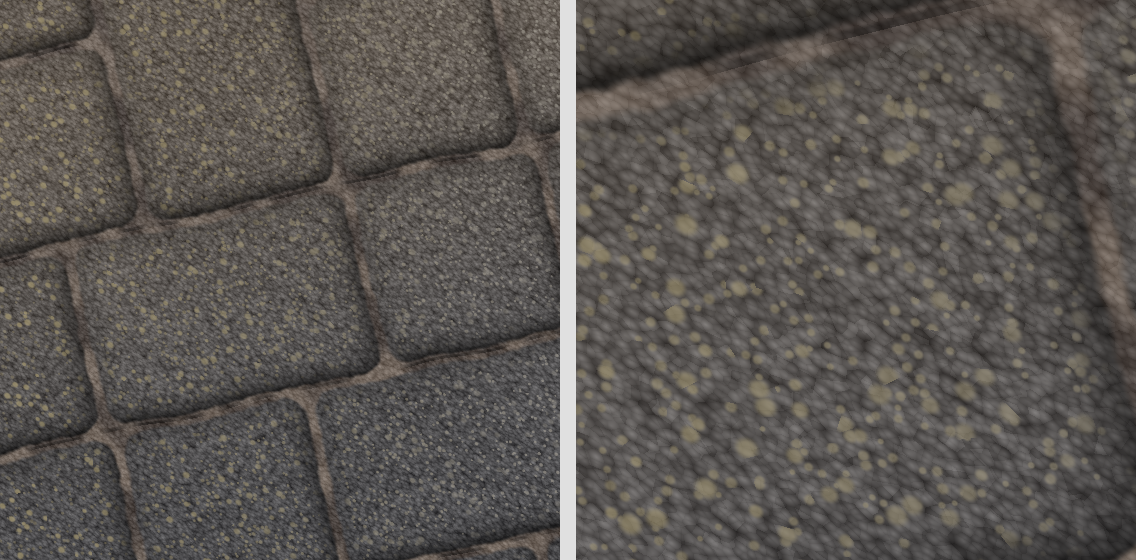
Left, the full canvas; right, a detail of the centre.
This texture is drawn by a WebGL 2 fragment shader. Its source:

```glsl
#version 300 es
precision highp float;
// Worn cobbled paving: tilted courses of rounded setts with sandy joints.
// Each sett is a rounded-box distance; cellular noise gives the streaky
// grain and pale flecks, and layered sines roughen the edges.
uniform vec2 u_resolution;
out vec4 outColor;

const float COURSE = 0.352;
const float FIRST_BED = 0.114;

// Positions of the upright joints along each course, top to bottom
const vec3 HEADS[5] = vec3[5](
  vec3(0.172, 0.540, 0.884), vec3(0.172, 0.540, 0.884),
  vec3(0.020, 0.547, 0.905), vec3(0.035, 0.395, 1.150),
  vec3(0.390, 0.745, 1.150));

vec2 hash2(vec2 p) {
  return fract(sin(vec2(dot(p, vec2(127.1, 311.7)), dot(p, vec2(269.5, 183.3)))) * 43758.5);
}

// Cellular noise: distance to the nearest point, and that point's random id
vec2 cellular(vec2 p) {
  vec2 base = floor(p), nearest = vec2(9.0, 0.0);
  for (int y = -1; y <= 1; y++)
    for (int x = -1; x <= 1; x++) {
      vec2 cell = base + vec2(x, y);
      float d = length(cell + hash2(cell) - p);
      if (d < nearest.x) nearest = vec2(d, hash2(cell + 57.0).x);
    }
  return nearest;
}

// Soft chips of random size in a share of the cells
float flecks(vec2 p, float share) {
  vec2 c = cellular(p);
  float radius = 0.22 + 0.24 * fract(c.y * 17.0);
  return step(1.0 - share, c.y) * (1.0 - smoothstep(radius * 0.4, radius, c.x));
}

float waves(vec2 p) {
  return (sin(p.x + 1.7 * sin(p.y * 0.8)) + sin(p.y * 1.3 + 1.4 * sin(p.x * 1.1))
    + 0.6 * sin(2.3 * p.x - 1.9 * p.y)) / 2.6;
}

float roundedBox(vec2 p, vec2 halfSize, float radius) {
  vec2 q = abs(p) - halfSize + radius;
  return length(max(q, 0.0)) + min(max(q.x, q.y), 0.0) - radius;
}

void main() {
  vec2 p = gl_FragCoord.xy / u_resolution;
  p.y = 1.0 - p.y;

  // Tilted paving coordinates: x along a course, y down across courses
  vec2 q = p + 0.005 * vec2(waves(p * 13.0), waves(p.yx * 15.0 + 4.0));
  q = vec2(q.x - 0.22 * q.y, q.y + 0.22 * q.x);

  // Bounds of the sett around this point
  float row = floor((q.y - FIRST_BED) / COURSE);
  vec3 heads = HEADS[clamp(int(row) + 1, 0, 4)];
  vec2 lower = vec2(-0.5, FIRST_BED + row * COURSE);
  vec2 upper = vec2(1.6, lower.y + COURSE);
  for (int i = 0; i < 3; i++) {
    if (q.x >= heads[i]) lower.x = heads[i];
    else upper.x = min(upper.x, heads[i]);
  }
  // One tall sett spans the two top courses
  if (row < 1.0 && q.x >= 0.172 && q.x < 0.540) {
    lower.y = FIRST_BED - COURSE;
    upper.y = FIRST_BED + COURSE;
  }
  vec2 halfSize = (upper - lower) * 0.5;
  float edge = roundedBox(q - lower - halfSize, halfSize - 0.009, 0.036);
  edge += 0.0022 * waves(p * 75.0) + 0.0012 * waves(p.yx * 190.0);

  // Stone colour: warm at the top, cool and dark at the lower right
  vec3 stone = mix(vec3(0.375, 0.345, 0.315), vec3(0.305, 0.303, 0.312),
    smoothstep(0.1, 1.1, q.y));
  stone *= 1.0 + 0.08 * (hash2(floor(lower * 50.0)).x - 0.5) + 0.04 * waves(p * 9.0);

  // Streaky grain running down to the right
  vec2 streak = vec2(dot(p, vec2(0.82, 0.57)), dot(p, vec2(-0.57, 0.82)));
  vec2 coarse = cellular(streak * vec2(75.0, 135.0));
  vec2 fine = cellular(streak * vec2(130.0, 250.0) + 31.0);
  float grain = 0.16 * (0.45 - coarse.x) + 0.07 * (coarse.y - 0.5)
    + 0.14 * (0.45 - fine.x) + 0.07 * (fine.y - 0.5);
  stone += grain;

  // Pale flecks: large and yellowish on the left, fine and whiter on the right
  vec3 fleckColor = mix(vec3(0.64, 0.59, 0.44), vec3(0.62, 0.60, 0.56), smoothstep(0.3, 1.0, p.x));
  float large = flecks(streak * vec2(47.0, 60.0), 0.32) * mix(0.75, 0.35, p.x);
  float small = flecks(streak.yx * vec2(105.0, 88.0) + 9.0, 0.38) * mix(0.35, 0.65, p.x);
  stone = mix(stone, fleckColor, max(large, small) * (1.0 - smoothstep(-0.03, 0.0, edge)));

  // Rounded shoulders, in shade along the bottom and right sides
  vec2 toFarSide = max(upper - q - 0.009, 0.0);
  float shade = 0.10 * smoothstep(-0.05, 0.0, edge)
    + 0.55 * exp(-toFarSide.y / 0.017) + 0.34 * exp(-toFarSide.x / 0.017);
  stone *= 1.0 - min(shade, 0.72);

  // Sandy joint with patches of dark crack
  float patches = smoothstep(-0.5, 0.5, waves(p * 34.0 + 2.0));
  vec3 joint = mix(vec3(0.29, 0.26, 0.245), vec3(0.45, 0.405, 0.37), patches) + grain * 0.8;
  float crack = smoothstep(0.004, 0.0, upper.y - q.y - 0.003 - 0.004 * patches);
  joint *= 1.0 - 0.35 * crack * (1.0 - patches);

  vec3 color = mix(stone, joint, smoothstep(-0.004, 0.004, edge));
  outColor = vec4(clamp(color, 0.0, 1.0), 1.0);
}
```
